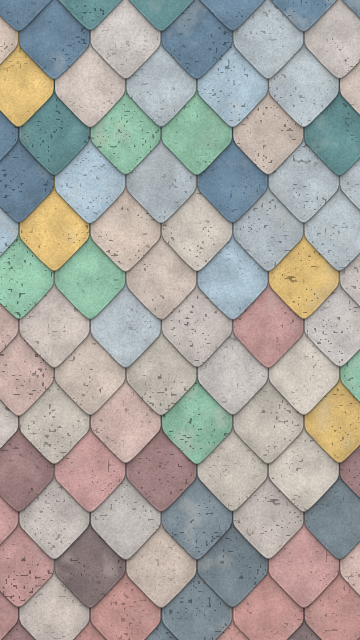
Give the GLSL for this pattern, as a Shadertoy shader.

```glsl
// Overlapping pastel clay shingles with rounded tips, worn and pitted.

float hash(vec2 p) {
    vec3 q = fract(vec3(p.xyx) * vec3(0.1031, 0.1030, 0.0973));
    q += dot(q, q.yzx + 33.33);
    return fract((q.x + q.y) * q.z);
}

float noise(vec2 p) {
    vec2 i = floor(p), f = fract(p);
    f = f * f * (3.0 - 2.0 * f);
    return mix(mix(hash(i), hash(i + vec2(1, 0)), f.x),
               mix(hash(i + vec2(0, 1)), hash(i + vec2(1, 1)), f.x), f.y);
}

float fbm(vec2 p) {
    float sum = 0.0, amp = 0.5;
    for (int i = 0; i < 5; i++) {
        sum += amp * noise(p);
        p = mat2(1.6, 1.2, -1.2, 1.6) * p + 7.3;
        amp *= 0.5;
    }
    return sum;
}

float smoothMax(float a, float b, float k) {
    float h = max(k - abs(a - b), 0.0) / k;
    return max(a, b) + h * h * k * 0.25;
}

// Straight sides above a V with a rounded tip; y = 0 at the shoulders
float shingleDistance(vec2 p) {
    float slope = (1.08 * sqrt(p.x * p.x + 0.0036) - 0.54 - p.y) / 1.47;
    return smoothMax(slope, abs(p.x) - 0.492, 0.05);
}

// Hues drift from blue through mint and blush to brown down the wall
vec3 clayColor(vec2 id) {
    const vec3 clays[12] = vec3[12](
        vec3(0.43, 0.53, 0.61), vec3(0.42, 0.58, 0.59), vec3(0.66, 0.74, 0.79),
        vec3(0.71, 0.75, 0.77), vec3(0.57, 0.75, 0.65), vec3(0.79, 0.76, 0.72),
        vec3(0.81, 0.71, 0.68), vec3(0.76, 0.60, 0.59), vec3(0.62, 0.50, 0.50),
        vec3(0.77, 0.59, 0.57), vec3(0.51, 0.45, 0.45), vec3(0.42, 0.26, 0.25));
    float pick = hash(id + 41.0), other = hash(id + 87.0);
    float drift = (id.y + 2.0) * 0.72 + (pick - 0.5) * 5.0;
    vec3 clay = clays[int(clamp(drift, 0.0, 11.0))];
    if (other < 0.2) clay = mix(vec3(0.77, 0.75, 0.74), vec3(0.83, 0.76, 0.71), pick);
    if (id.y > 8.5 && id.x > 1.5 && other > 0.66) clay = vec3(0.49, 0.54, 0.57);
    if (mod(id.x, 4.0) == 0.0 && (id.y == id.x || id.y == id.x + 3.0))
        clay = vec3(0.88, 0.75, 0.49);
    return clay * (0.96 + 0.08 * hash(id + 13.0));
}

vec3 shingleSurface(vec2 p, vec2 id, float d) {
    vec2 grain = p + 9.0 * vec2(hash(id + 5.0), hash(id + 61.0));
    float wear = hash(id + 29.0);
    vec3 clay = clayColor(id);

    // Cloudy mottling and chalky scuffs
    clay *= 0.87 + 0.26 * fbm(grain * 4.0);
    clay *= 0.94 + 0.12 * noise(grain * 55.0);
    float scuff = smoothstep(0.54, 0.75, fbm(grain * 3.0 + 31.0));
    clay = mix(clay, vec3(0.82, 0.79, 0.75), scuff * 0.4 * wear);

    // Dark pits gathered in patches
    float pits = smoothstep(0.79, 0.92, noise(grain * vec2(27.0, 34.0)));
    pits *= smoothstep(0.35, 0.6, noise(grain * 4.0 + 17.0));
    clay *= 1.0 - pits * (0.15 + 0.25 * wear);

    // Softly darkened rim with a pale chipped edge
    clay *= 1.0 - 0.1 * exp(d * 18.0);
    float rim = smoothstep(-0.032, -0.02, d) * smoothstep(-0.004, -0.014, d);
    return clay + 0.07 * rim * noise(grain * 14.0);
}

void mainImage(out vec4 fragColor, in vec2 fragCoord) {
    float unit = iResolution.x / 5.05;
    float pixel = 1.0 / unit;
    vec2 p = vec2(fragCoord.x, iResolution.y - fragCoord.y) / unit;
    p += 0.008 * (vec2(noise(p * 5.0), noise(p * 5.0 + 19.0)) - 0.5);

    float rowSpacing = 0.674;
    float firstRow = floor((p.y - 1.778) / rowSpacing);
    vec3 color = vec3(0.25, 0.21, 0.2);

    // Paint lower courses first; each upper course overlaps and shades them
    for (int i = 3; i >= 0; i--) {
        float row = firstRow + float(i);
        float x = p.x - 0.263 - 0.5 * mod(row, 2.0);
        vec2 id = vec2(floor(x + 0.5), row);
        vec2 local = vec2(x - id.x, 1.304 + row * rowSpacing - p.y);
        local.y += 0.018 * (hash(id + 3.0) - 0.5);

        float d = shingleDistance(local);
        float gap = max(d, 0.0);
        color *= 1.0 - 0.5 * exp(-gap * 60.0) - 0.12 * exp(-gap * 14.0);
        float cover = clamp(0.5 - d / pixel, 0.0, 1.0);
        color = mix(color, shingleSurface(local, id, min(d, 0.0)), cover);
    }
    fragColor = vec4(color, 1.0);
}
```
